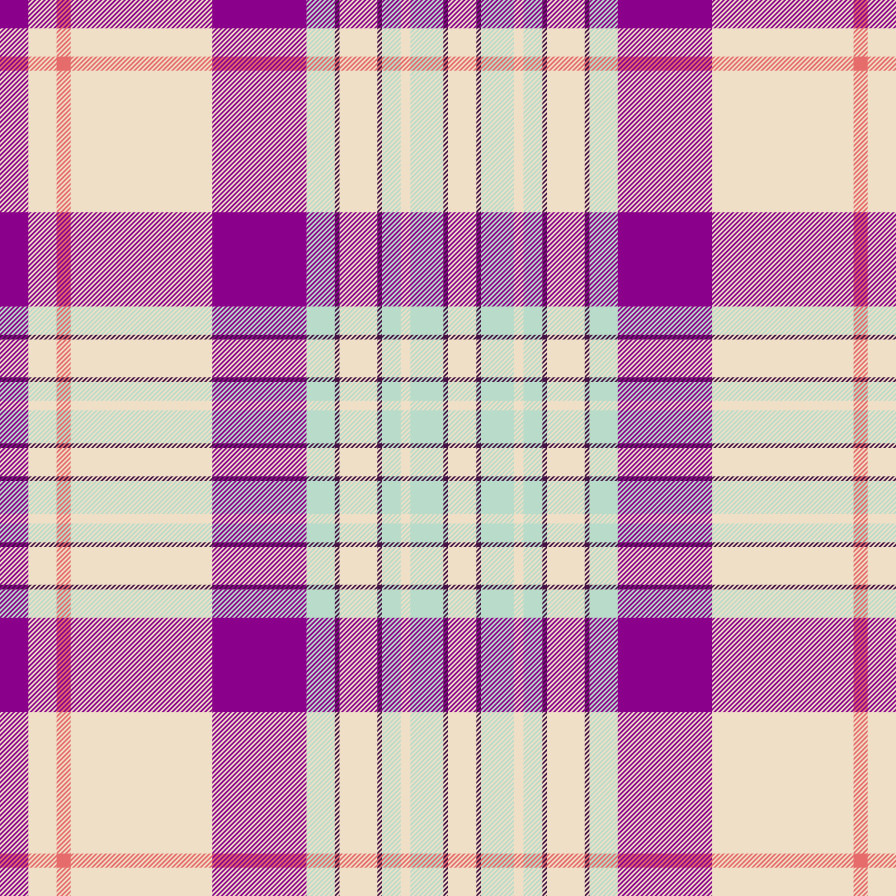
Write a WebGL 1 fragment shader that draws this pattern.

```glsl
precision highp float;
// A twill-woven tartan: one mirrored sequence of coloured bands is used for both
// warp and weft, and fine diagonal ribs decide which of the two lies on top.
// Lengths are in threads, with 190 threads across the canvas.

uniform vec2 u_resolution;

// Antialiased coverage of the band from a to b; px is one pixel in threads.
float band(float d, float a, float b, float px) {
  return clamp((0.5 * (b - a) - abs(d - 0.5 * (a + b))) / px + 0.5, 0.0, 1.0);
}

// Thread colour at position t along the sett, mirrored about its pivots.
vec3 sett(float t, float px) {
  vec3 cream = vec3(0.94, 0.875, 0.78);
  vec3 mint = vec3(0.72, 0.863, 0.79);
  vec3 plum = vec3(0.27, 0.07, 0.27);
  vec3 purple = vec3(0.545, 0.0, 0.545);
  vec3 coral = vec3(0.90, 0.42, 0.42);

  float d = abs(mod(t, 196.0) - 98.0);
  vec3 c = cream;

  // Pale central bands
  c = mix(c, mint, band(d, 4.0, 11.0, px));
  c = mix(c, mint, band(d, 13.0, 17.0, px));
  c = mix(c, mint, band(d, 27.0, 33.0, px));

  // Broad purple bands, the outer one spanning the pivot
  c = mix(c, purple, band(d, 33.0, 53.0, px));
  c = mix(c, purple, band(d, 92.0, 104.0, px));

  // Narrow accent lines
  c = mix(c, coral, band(d, 83.0, 86.0, px));
  c = mix(c, plum, band(d, 3.0, 4.0, px));
  c = mix(c, plum, band(d, 17.0, 18.0, px));
  c = mix(c, plum, band(d, 26.0, 27.0, px));
  return c;
}

void main() {
  // Thread coordinates measured from the upper left corner
  vec2 uv = gl_FragCoord.xy / u_resolution;
  vec2 thread = 190.0 * vec2(uv.x * u_resolution.x / u_resolution.y, 1.0 - uv.y);
  float px = 190.0 / u_resolution.y;

  // Diagonal twill ribs, half warp and half weft
  float rib = abs(fract(thread.x + thread.y) - 0.5) - 0.25;
  float warpOnTop = clamp(0.5 + rib / (1.414 * px), 0.0, 1.0);

  vec3 warp = sett(thread.x, px);
  vec3 weft = sett(thread.y, px);
  gl_FragColor = vec4(mix(weft, warp, warpOnTop), 1.0);
}
```
